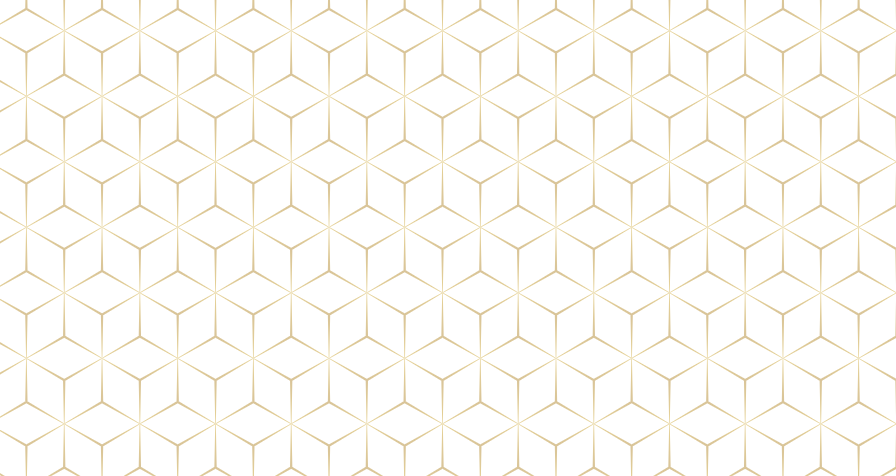
A WebGL 1 fragment shader for this pattern:

```glsl
precision highp float;

uniform vec2 u_resolution;

// Offset from the nearest point of a triangular lattice with unit spacing
vec2 nearestStar(vec2 p) {
  vec2 period = vec2(1.0, sqrt(3.0));
  vec2 even = mod(p + 0.5 * period, period) - 0.5 * period;
  vec2 odd = mod(p, period) - 0.5 * period;
  return dot(even, even) < dot(odd, odd) ? even : odd;
}

// Folds six spokes into one: x is the distance across it, y along it
vec2 foldToSpoke(vec2 q) {
  q = abs(q);
  vec2 slanted = vec2(abs(0.5 * q.x - 0.866025 * q.y), 0.866025 * q.x + 0.5 * q.y);
  return q.y > slanted.y ? q : slanted;
}

// Share of a pixel-wide window covered by a line, exact for hairlines too
float lineCoverage(float dist, float halfWidth, float pixel) {
  float inner = max(dist - 0.5 * pixel, -halfWidth);
  float outer = min(dist + 0.5 * pixel, halfWidth);
  return clamp((outer - inner) / pixel, 0.0, 1.0);
}

void main() {
  // One unit is the spacing between neighbouring six-way stars
  float cellSize = 0.08444 * u_resolution.x;
  vec2 p = (gl_FragCoord.xy - vec2(0.3672, 0.2776) * u_resolution.x) / cellSize;

  // Cube edges swell from the star centres to the three-way corners
  vec2 spoke = foldToSpoke(nearestStar(p));
  float along = clamp(spoke.y * sqrt(3.0), 0.0, 1.0);
  float halfWidth = mix(0.004, 0.0155, along);
  float ink = lineCoverage(spoke.x, halfWidth, 1.0 / cellSize);

  // Yellow gold at the stars, tan gold at the corners
  vec3 gold = mix(vec3(0.90, 0.82, 0.58), vec3(0.85, 0.77, 0.60), along);
  gl_FragColor = vec4(mix(vec3(1.0), gold, ink), 1.0);
}
```
